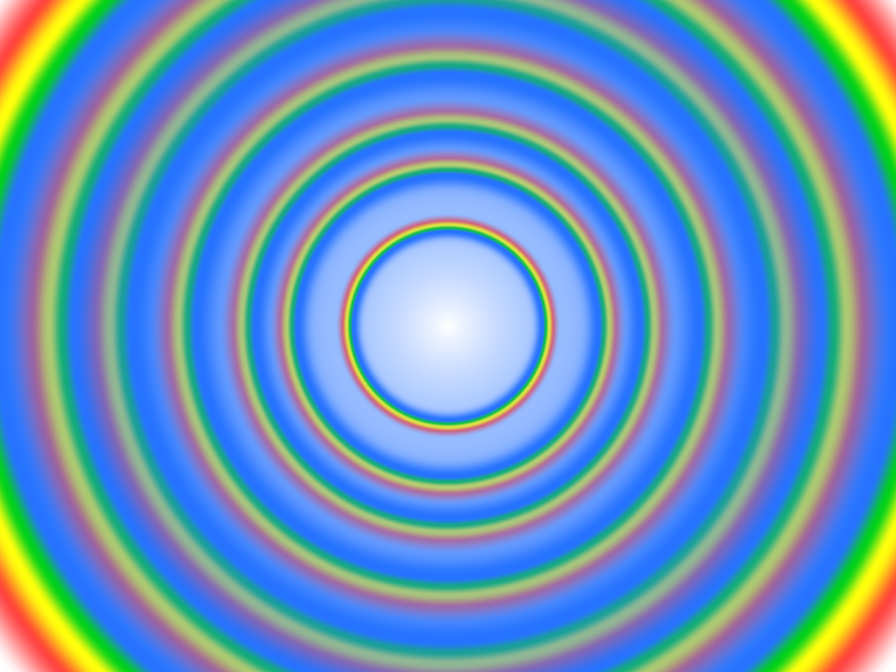
Give the GLSL for this background, as a WebGL 1 fragment shader.

```glsl
precision highp float;
// Concentric rainbow rings around a pale glow on a blue field.
// Ring radii follow a smooth curve; each band runs green, yellow, red
// outward and widens with its radius. The last ring fades into white.

uniform vec2 u_resolution;

// Ring radius in canvas heights, for index k from -3 (inner) to 3 (outer)
float ringRadius(float k) {
    return 0.3872 + k * (0.0866 + k * (0.0039 + k * 0.00063))
         + 0.0085 * sin(2.0944 * k);
}

// Band colour by relative distance t outside the ring radius
vec3 bandColor(float t) {
    vec3 green = vec3(0.0, 0.82, 0.1);
    vec3 yellow = vec3(1.0, 1.0, 0.05);
    vec3 red = vec3(1.0, 0.22, 0.22);
    vec3 color = mix(green, yellow, smoothstep(0.0, 0.034, t));
    return mix(color, red, smoothstep(0.034, 0.085, t));
}

void main() {
    vec2 center = vec2(0.5, 0.515) * u_resolution;
    float r = length(gl_FragCoord.xy - center) / u_resolution.y;

    // Central glow, deepened to pure blue around every ring
    float lightness = 0.2 + 0.8 * exp(-r * 5.3);
    for (int i = 0; i < 7; i++) {
        float offset = r / ringRadius(float(i) - 3.0) - 0.965;
        float dip = offset / (offset < 0.0 ? 0.065 : 0.1);
        lightness *= 1.0 - exp(-dip * dip);
    }
    lightness = max(lightness, smoothstep(0.70, 0.74, r));
    vec3 color = mix(vec3(0.15, 0.45, 1.0), vec3(1.0), lightness);

    // Translucent rainbow bands; the outermost is wide and opaque
    for (int i = 0; i < 7; i++) {
        float k = float(i) - 3.0;
        float outer = step(2.5, k);
        float t = (r / ringRadius(k) - 1.0) / (1.0 + 0.3 * outer);
        float strength = 0.54 + 0.23 * pow(abs(k) / 3.0, 4.0) + 0.23 * outer
                       - 0.1 * exp(-3.0 * (k - 1.0) * (k - 1.0));
        float band = smoothstep(-0.03, 0.003, t)
                   * (1.0 - smoothstep(0.05 + 0.02 * outer, 0.15, t));
        color = mix(color, bandColor(t), band * strength);
    }

    gl_FragColor = vec4(color, 1.0);
}
```
